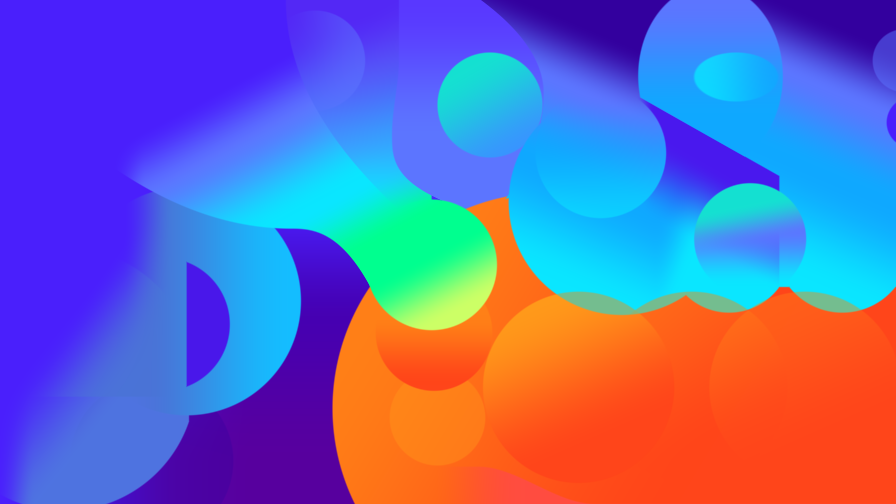
This background is drawn by a Shadertoy shader. Its source:

```glsl
// Abstract liquid blobs: violet and cyan bands flowing over an orange field.

const float HEIGHT = 4.32;   // layout units, y runs downward
const float DISC_STEP = .97; // spacing of the orange discs
const float DISC_RADIUS = .82;
const vec3 VIOLET = vec3(.29, .12, .99);
const vec3 DEEP = vec3(.27, 0, .7);
const vec3 INDIGO = vec3(.2, 0, .62);
const vec3 PERI = vec3(.36, .46, 1);
const vec3 SLATE = vec3(.29, .45, .84);
const vec3 AZURE = vec3(.06, .66, 1);
const vec3 CYAN = vec3(.04, .9, 1);
const vec3 TEAL = vec3(.08, .88, .82);
const vec3 GREEN = vec3(0, 1, .56);
const vec3 LIME = vec3(.8, 1, .4);
const vec3 OLIVE = vec3(.56, .7, .45);
const vec3 AMBER = vec3(1, .6, .1);
const vec3 ORANGE = vec3(1, .5, .09);
const vec3 RED = vec3(1, .27, .1);

float pixelSize;

float ramp(float a, float b, float x) { return clamp((x - a) / (b - a), 0., 1.); }
float soft(float a, float b, float x) { float k = ramp(a, b, x); return k * k * (3. - 2. * k); }
float fill(float d) { return soft(pixelSize, -pixelSize, d); }
float circle(vec2 p, float x, float y, float r) { return length(p - vec2(x, y)) - r; }
void paint(inout vec3 c, vec3 ink, float amount) { c = mix(c, ink, amount); }

// Underside of the left band: an arch turning down into the bulb.
float archEdge(float x) {
    float rise = max(2.5 - x, 0.) / 1.4;
    float fall = max(x - 2.5, 0.) / .68;
    return min(1.96 - .44 * rise * rise + .51 * pow(fall, 2.5), 2.47);
}

// Left sides of the two upright bands.
float middleEdge(float y) {
    float flare = max(y - 1.15, 0.) / .65;
    return 3.42 - .06 * soft(.5, 1.15, y) + .64 * flare * flare * flare;
}
float rightEdge(float y) {
    float k = y - .8;
    return 4.66 - (k < 0. ? .84 : .4) * k * k;
}

vec3 bandColor(vec2 p) {
    float t = dot(p, vec2(.47, .88));
    vec3 c = mix(VIOLET, PERI, soft(1.55, 2.1, t));
    paint(c, CYAN, soft(2., 2.8, t));
    paint(c, GREEN, soft(2.85, 3.35, t));
    paint(c, LIME, soft(3.65, 4.2, t));
    return c;
}

vec3 leftSide(vec2 p) {
    vec3 c = mix(VIOLET, DEEP, soft(1.6, 2.8, p.y) * soft(1.2, 2.2, p.x));
    paint(c, vec3(.36, 0, .6), .8 * soft(2.5, 4., p.y) * soft(.6, 1.6, p.x));
    paint(c, INDIGO, .35 * fill(circle(p, 1.3, 3.95, .7)));
    // Pale drop with a soft diagonal shoulder
    float shoulder = soft(-.2, .65, dot(p - vec2(.05, 3.65), vec2(.78, .63)));
    float drop = fill(max(p.x - 1.62, circle(p, .55, 3.25, 1.13)));
    paint(c, mix(PERI, SLATE, .75), drop * shoulder * soft(-.05, .3, p.x));
    // Hazy bridge from the drop up to the band
    float bridge = soft(.75, 1.6, dot(p, vec2(.85, .52)) - 1.2);
    paint(c, SLATE, bridge * fill(max(p.x - 1.6, p.y - 3.4)) * soft(1.4, 2.2, p.y));
    // Crescent and its hollow
    float crescent = fill(circle(p, 1.6, 2.58, .98)) * soft(1.05, 1.5, p.x);
    paint(c, mix(SLATE, vec3(.08, .74, 1), soft(1.2, 2.5, p.x)), crescent);
    paint(c, mix(VIOLET, DEEP, .25), fill(max(circle(p, 1.4, 2.78, .57), 1.6 - p.x)));
    // Arched band with a faint lobe lying on it
    float band = fill(max(p.y - archEdge(p.x), p.x - 3.7)) * soft(.95, 1.25, p.x);
    paint(c, bandColor(p), band);
    float lobe = fill(2.45 + .3 * p.y * p.y - p.x) * soft(1.85, 1.2, p.y);
    paint(c, mix(vec3(.34, .17, .95), vec3(.25, .62, 1), soft(.1, 1.6, p.y)), .7 * lobe);
    paint(c, PERI, .5 * lobe * fill(circle(p, 2.7, .52, .43)) * soft(2.4, 3.1, p.x));
    return c;
}

vec3 orangeField(vec2 p) {
    vec3 c = mix(ORANGE, RED, soft(4.6, 8.4, p.x + .6 * p.y));
    paint(c, AMBER, .4 * fill(circle(p, 3.75, 3.58, .41)));
    paint(c, mix(ORANGE, RED, soft(2.7, 3.3, p.y)), fill(circle(p, 3.72, 2.85, .5)));
    float wave = 4. + .32 * soft(4.1, 5.1, p.x);
    paint(c, vec3(1, .3, .25), fill(wave - p.y) * soft(3.7, 4.5, p.x));
    // Row of discs, the first one strongest
    for (int i = 2; i >= 0; i--) {
        vec2 q = p - vec2(4.96 + DISC_STEP * float(i), 3.32);
        vec3 ink = mix(AMBER, RED, soft(-.8, .5, dot(q, vec2(.4, .9))));
        paint(c, ink, fill(length(q) - DISC_RADIUS) * (i == 0 ? 1. : .3));
    }
    return c;
}

vec3 rightSide(vec2 p) {
    float t = dot(p, vec2(-.39, .92)) + .85 * soft(5.6, 6.1, p.x);
    float bulb = circle(p, 5.15, 1.31, .56);
    vec3 c = mix(INDIGO, PERI, soft(-1.75, -1.2, t));
    paint(c, AZURE, soft(-1.25, -.55, t));
    paint(c, CYAN, soft(-.5, .35, t));
    paint(c, mix(AZURE, CYAN, soft(1.2, 1.9, p.y)), .6 * fill(bulb) * soft(.8, 1.4, p.y));
    // Violet wedge fading under the slanted edge
    float slant = p.y - .87 - .565 * (p.x - 5.55);
    float wedge = fill(max(max(-slant, p.x - 6.68), -bulb)) * soft(5.45, 5.6, p.x);
    paint(c, mix(VIOLET, DEEP, .2), wedge * soft(1., .25, slant));
    // Upper drop with its bright oval
    float drop = length((p - vec2(6.09, .65)) / vec2(.62, .78)) - 1.;
    paint(c, mix(PERI, AZURE, soft(0., 1., p.y)), fill(max(drop * .62, slant)));
    float oval = length((p - vec2(6.31, .66)) / vec2(.36, .21)) - 1.;
    paint(c, mix(CYAN, AZURE, soft(6., 6.7, p.x)), .8 * fill(oval * .21));
    // Lower disc with a green crown, and a notch at the margin
    vec3 crown = mix(TEAL, PERI, soft(1.75, 2.1, p.y + .2 * (p.x - 6.4)));
    paint(c, crown, fill(circle(p, 6.43, 2.05, .48)) * soft(2.45, 1.95, p.y));
    paint(c, PERI, .5 * fill(circle(p, 7.75, .52, .27)));
    paint(c, VIOLET, fill(circle(p, 7.82, 1.05, .22)));
    // Olive overlaps with the disc row
    for (int i = 0; i < 3; i++)
        paint(c, OLIVE, .8 * fill(circle(p, 4.96 + DISC_STEP * float(i), 3.32, DISC_RADIUS)));
    return c;
}

void mainImage(out vec4 fragColor, in vec2 fragCoord) {
    pixelSize = HEIGHT / iResolution.y;
    vec2 p = fragCoord * pixelSize;
    p.y = HEIGHT - p.y;
    vec3 c = leftSide(p);
    // Middle band and its teal disc
    vec3 middle = mix(vec3(.35, .22, 1), PERI, soft(0., 1.2, p.y));
    paint(c, middle, fill(max(middleEdge(p.y) - p.x, p.y - 2.)));
    float shade = soft(-.4, .5, dot(p - vec2(4.2, .9), vec2(.5, .87)));
    paint(c, mix(TEAL, vec3(.22, .58, 1), shade), fill(circle(p, 4.2, .9, .45)));
    // Orange field under the green bulb
    float field = min(circle(p, 4.7, 3.5, 1.85), max(4.7 - p.x, 2.2 - p.y));
    paint(c, orangeField(p), fill(field));
    paint(c, bandColor(p), fill(circle(p, 3.7, 2.27, .56)));
    // Blue masses with scalloped undersides
    float mass = max(rightEdge(p.y) - p.x, p.y - 1.7);
    mass = min(mass, max(5.33 - p.x, p.y - 2.46));
    mass = min(mass, circle(p, 5.33, 1.73, .97));
    mass = min(mass, circle(p, 6.25, 2.15, .53));
    mass = min(mass, circle(p, 7.22, 2.1, .58));
    paint(c, rightSide(p), fill(mass));
    fragColor = vec4(c, 1);
}
```
